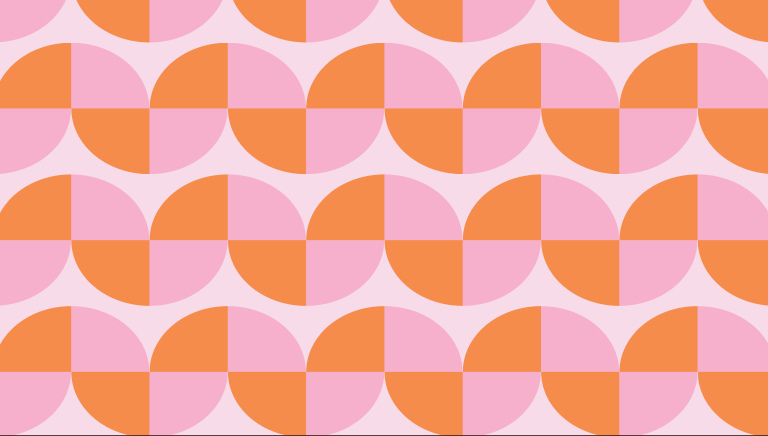
Reproduce this pattern procedurally as a Shadertoy shader.

```glsl
const vec3 CREAM = vec3(0.97, 0.86, 0.91);
const vec3 PINK = vec3(0.97, 0.69, 0.80);
const vec3 ORANGE = vec3(0.96, 0.55, 0.30);

// Soft step about zero, one pixel wide
float edge(float d, float px) {
    return clamp(d / px + 0.5, 0.0, 1.0);
}

// Row of touching discs, orange on the left and pink on the right
vec3 discRow(vec2 q, vec2 px) {
    q.x -= round(q.x);
    float r = length(q);
    float rim = length(q * px) / max(r, 0.001);
    vec3 halves = mix(ORANGE, PINK, edge(q.x, px.x));
    return mix(halves, CREAM, edge(r - 0.499, rim));
}

void mainImage(out vec4 fragColor, in vec2 fragCoord) {
    vec2 p = fragCoord / iResolution.y;
    vec2 cell = vec2(0.3592, 0.3021);
    vec2 px = 1.0 / (iResolution.y * cell);

    // Cell coordinates, with y = 0 on each row's baseline
    vec2 q = (p - vec2(0.1632, 0.1471)) / cell;
    q.y -= round(q.y);

    // Lower halves are shifted by half a repeat
    vec3 upper = discRow(q, px);
    vec3 lower = discRow(q - vec2(0.5, 0.0), px);
    vec3 color = mix(lower, upper, edge(q.y, px.y));

    // Thin dark rule along the bottom border
    float rule = 1.0 - edge(p.y - 0.002, 1.0 / iResolution.y);
    color = mix(color, vec3(0.25, 0.15, 0.13), rule);

    fragColor = vec4(color, 1.0);
}
```
